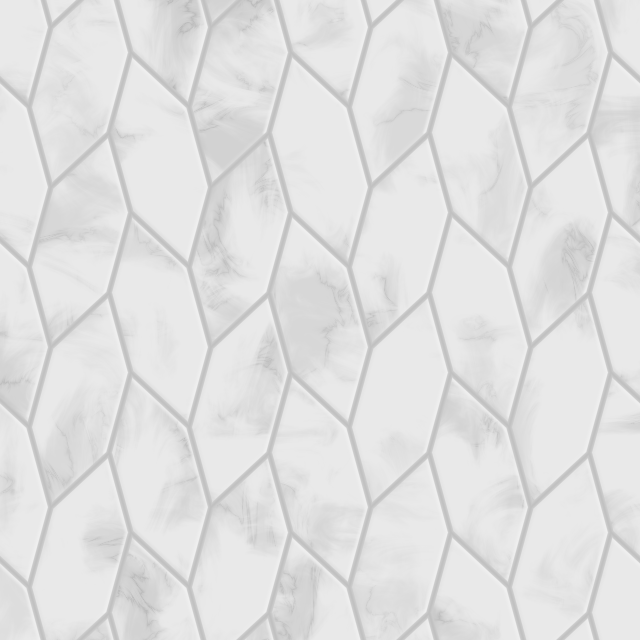
A WebGL 2 fragment shader for this pattern:

```glsl
#version 300 es
precision highp float;

uniform vec2 u_resolution;
out vec4 fragColor;

vec2 hash2(vec2 cell) {
    vec2 s = vec2(dot(cell, vec2(127.1, 311.7)), dot(cell, vec2(269.5, 183.3)));
    return fract(sin(s) * 4375.85);
}

// Zigzag column boundary; even and odd boundaries differ in phase
float boundary(float k, float y) {
    float phase = mod(k, 2.0) < 0.5 ? 0.33 : 0.172;
    return 0.5 * k + 0.068 * (1.0 - 4.0 * abs(fract(y + phase) - 0.5));
}

// Layered sines, each octave rotated and warped
float clouds(vec2 p) {
    float sum = 0.0, amp = 0.5;
    for (int i = 0; i < 7; i++) {
        p = mat2(0.8, 0.6, -0.6, 0.8) * p * 1.8 + float(i) * 1.7;
        p += 0.55 * sin(p.yx * 1.2 + 0.8);
        sum += amp * sin(p.x) * cos(p.y);
        amp *= 0.58;
    }
    return sum;
}

float marble(vec2 p, vec2 tile) {
    vec2 seed = hash2(tile);
    vec2 q = p + seed * 37.0;
    float patches = clouds(q * 2.1);
    float detail = clouds(q.yx * 2.8 + 11.0);
    float amount = mix(0.55, 1.1, hash2(tile + 7.3).x);
    float haze = smoothstep(-0.15, 0.65, patches + 0.35 * detail);
    float vein = exp(-abs(detail) * 16.0) * smoothstep(0.0, 0.45, patches);
    return 0.915 - amount * (0.085 * haze + 0.085 * vein);
}

// Soft band along the inner rim of a tile
float rim(float d) {
    return 1.0 - smoothstep(0.02, 0.048, d);
}

void main() {
    // Four repeats each way, y pointing down
    vec2 uv = gl_FragCoord.xy / u_resolution;
    vec2 p = vec2(uv.x, 1.0 - uv.y) * 4.0 - vec2(0.25, 0.0);
    float pixel = 4.0 / min(u_resolution.x, u_resolution.y);

    // Column between two zigzags
    float column = floor(p.x * 2.0);
    if (p.x < boundary(column, p.y)) column -= 1.0;
    else if (p.x > boundary(column + 1.0, p.y)) column += 1.0;
    bool even = mod(column, 2.0) < 0.5;

    // Row between slanted cuts
    float x = p.x - 0.5 * column - 0.068;
    float v = p.y - (even ? 0.17 - 0.926 * x : 0.328 + 0.93 * x);
    vec2 tile = vec2(column, floor(v));

    // Distances to the four sides
    float left = (p.x - boundary(column, p.y)) * 0.965;
    float right = (boundary(column + 1.0, p.y) - p.x) * 0.965;
    float top = fract(v) * 0.733;
    float bottom = (1.0 - fract(v)) * 0.733;
    float edge = min(min(left, right), min(top, bottom));

    // Bevel lit from the upper right
    float slant = even ? -0.25 : 0.9;
    float light = 0.9 * rim(right) - 0.5 * rim(left) + slant * (rim(top) - rim(bottom));
    float shade = marble(p, tile);
    shade = mix(shade, 0.945, clamp(light, 0.0, 1.0) * 0.85);
    shade -= 0.035 * clamp(-light, 0.0, 1.0);

    // Grout
    float grout = mix(0.755, 0.795, smoothstep(0.0, 0.016, edge));
    float body = smoothstep(0.016 - 0.5 * pixel, 0.019 + 0.5 * pixel, edge);
    fragColor = vec4(vec3(mix(grout, shade, body)), 1.0);
}
```
